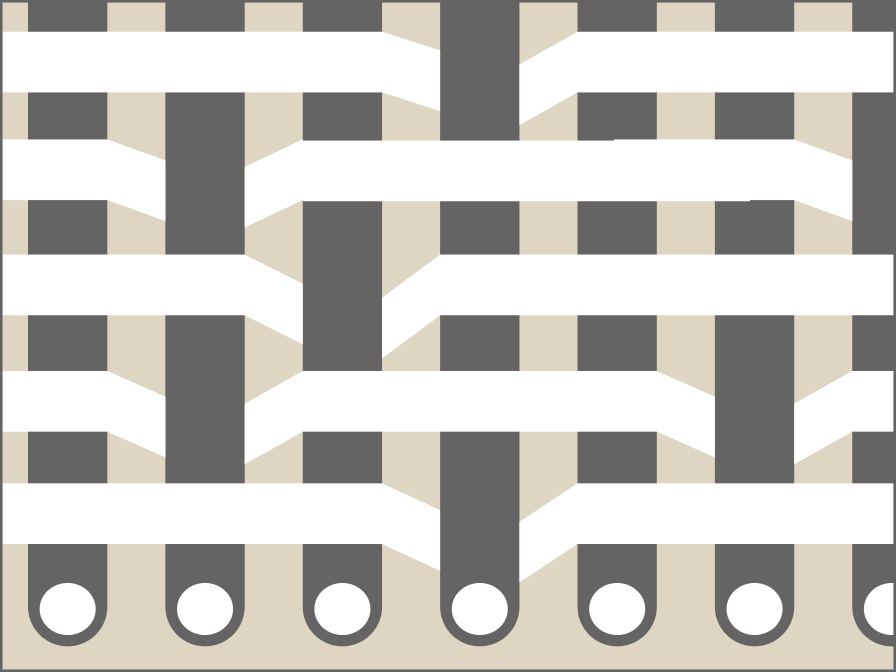
Reproduce this pattern procedurally as a Shadertoy shader.

```glsl
const vec3 CHARCOAL = vec3(0.396, 0.39, 0.39);
const vec3 SAND = vec3(0.87, 0.84, 0.76);
const float PITCH = 117.75;
const float HALF_WIDTH = 34.0;

// Per row: top edge, strips passing in front, dip left and right of them
const float ROW_TOP[5] = float[](27.2, 119.5, 218.2, 318.0, 414.3);
const vec2 FRONT[5] = vec2[](vec2(3), vec2(1, 6), vec2(2), vec2(1, 5), vec2(3));
const vec2 DIP[5] = vec2[](vec2(16, 28), vec2(18, 23.5), vec2(25, 37), vec2(22, 28), vec2(23, 33));

float stripCenter(float index) {
    return 58.0 + PITCH * index;
}

// Coverage of a shape from its signed distance
float fill(float dist, float px) {
    return clamp(0.5 - dist / px, 0.0, 1.0);
}

// Downward bend of a band in the gap beside a front strip
float bend(float dx, vec2 dip) {
    float ramp = (abs(dx) - HALF_WIDTH) / (PITCH - 2.0 * HALF_WIDTH);
    return (dx < 0.0 ? dip.x : dip.y) * clamp(1.0 - ramp, 0.0, 1.0);
}

float band(vec2 p, int row, float px) {
    float dx1 = p.x - stripCenter(FRONT[row].x);
    float dx2 = p.x - stripCenter(FRONT[row].y);
    float y = p.y - ROW_TOP[row] - max(bend(dx1, DIP[row]), bend(dx2, DIP[row]));

    // Slight misalignment along the second row
    float uneven = row == 1 ? step(260.0, p.x) : 0.0;
    float top = uneven * step(p.x, 526.0);
    float bottom = 52.0 + uneven * step(p.x, 643.0);

    float cover = fill(max(top - y, y - bottom), px);
    float hidden = fill(min(abs(dx1), abs(dx2)) - HALF_WIDTH, px);
    return cover * (1.0 - hidden);
}

void mainImage(out vec4 fragColor, in vec2 fragCoord) {
    // Canvas is 576 units tall, y measured downward
    float px = 576.0 / iResolution.y;
    vec2 size = iResolution.xy * px;
    vec2 p = vec2(fragCoord.x * px, size.y - fragCoord.y * px);

    // Vertical strips with rounded ends and punched holes
    float index = round((p.x - stripCenter(0.0)) / PITCH);
    float dx = p.x - stripCenter(index);
    float strip = length(vec2(dx, max(p.y - 520.0, 0.0))) - HALF_WIDTH;
    float hole = (length(vec2(dx / 24.0, (p.y - 522.0) / 22.3)) - 1.0) * 23.0;
    vec3 color = mix(SAND, CHARCOAL, fill(strip, px));
    color = mix(color, vec3(1), fill(hole, px));

    // Woven horizontal bands
    for (int row = 0; row < 5; row++)
        color = mix(color, vec3(1), band(p, row, px));

    // Thin frame
    vec2 edge = min(p, size - p);
    color = mix(color, CHARCOAL, fill(min(edge.x, edge.y) - 2.2, px));

    fragColor = vec4(color, 1.0);
}
```
